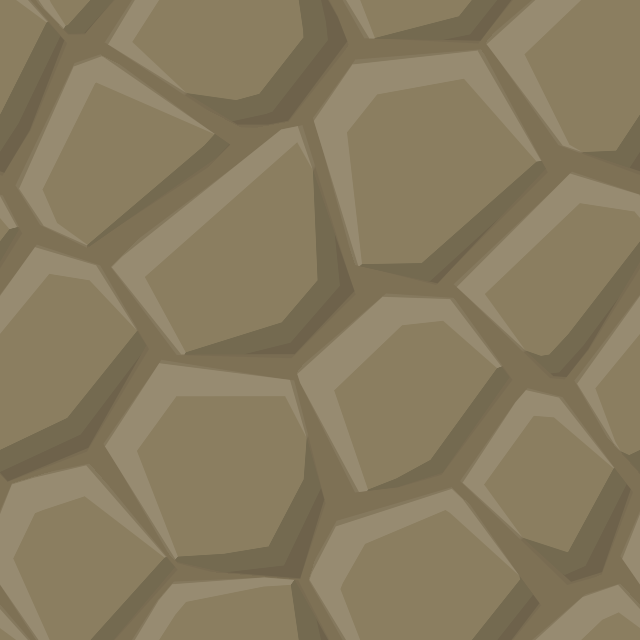
Write a three.js fragment shader that draws this texture.

```glsl
varying vec2 vUv;

const vec2 GRID = vec2(2.0, 6.0);

const vec3 GAP = vec3(0.494, 0.442, 0.335);
const vec3 FACE = vec3(0.545, 0.494, 0.376);
const vec3 LIT = vec3(0.592, 0.545, 0.443);
const vec3 SHADE = vec3(0.453, 0.417, 0.315);
const vec3 DEEP = vec3(0.432, 0.386, 0.295);

vec2 hash2(vec2 p) {
  vec2 q = vec2(dot(p, vec2(12.7, 31.1)), dot(p, vec2(26.9, 18.3)));
  return fract(sin(q + 2.4) * 437.58);
}

// Wrapped cell, rounded to exact whole numbers so that hashes repeat
vec2 wrap(vec2 cell) {
  return floor(mod(cell + 0.5, GRID));
}

// Centre of the stone in a staggered cell; its randomness wraps with the grid
vec2 stoneCentre(vec2 cell) {
  vec2 w = wrap(cell);
  vec2 jitter = (hash2(w) - 0.5) * vec2(0.36, 0.75);
  float stagger = 0.5 * floor(mod(w.y + 0.5, 2.0));
  return (cell + vec2(0.25 + stagger, 0.5) + jitter) / GRID;
}

float inside(float d) {
  return smoothstep(-0.001, 0.001, d);
}

void main() {
  vec2 p = vUv;
  vec2 home = floor(p * GRID);

  // Nearest stone
  vec2 cell = home;
  vec2 centre = vec2(0.0);
  float nearest = 9.0;
  for (int y = -3; y <= 3; y++) {
    for (int x = -1; x <= 1; x++) {
      vec2 c = home + vec2(float(x), float(y));
      vec2 s = stoneCentre(c);
      float d = length(p - s);
      if (d < nearest) {
        nearest = d;
        cell = c;
        centre = s;
      }
    }
  }

  // Each stone has its own inset and a slightly turned light
  vec2 id = wrap(cell);
  vec2 trait = hash2(id + 17.0);
  float lightAngle = 2.4 + 0.6 * (trait.x - 0.5);
  vec2 light = vec2(cos(lightAngle), sin(lightAngle));

  // Cut the stone by tilted lines and bevel each cut by its turn to the light
  float outline = 9.0, rim = 9.0, lit = 9.0, shade = 9.0, deep = 9.0;
  for (int y = -3; y <= 3; y++) {
    for (int x = -1; x <= 1; x++) {
      if (x == 0 && y == 0) continue;
      vec2 offset = vec2(float(x), float(y));
      vec2 other = stoneCentre(cell + offset);
      vec2 rnd = hash2(id * 7.0 + offset);

      vec2 n = normalize(other - centre);
      vec2 fromMid = p - 0.5 * (centre + other);
      float along = dot(fromMid, vec2(-n.y, n.x));
      float bisector = -dot(fromMid, n);
      float cut = bisector - 0.003 - 0.007 * trait.y - 0.013 * rnd.x
                + (rnd.y - 0.5) * 0.38 * along;
      cut = min(cut, bisector - 0.0015);

      // Positive bevels face the light, negative ones fall into shade
      float bevel = 0.012 * dot(n, light) + 0.2 * dot(p - centre, light)
                  + 0.008 + 0.012 * rnd.y;

      outline = min(outline, cut);
      rim = min(rim, cut + max(0.003 + 0.03 * along, 0.0));
      lit = min(lit, cut - max(bevel, 0.0));
      shade = min(shade, cut - max(-2.4 * bevel, 0.0));
      deep = min(deep, cut - max(-1.8 * bevel - 0.03, 0.0));
    }
  }

  // Flat face with its light and shaded facets
  vec3 shadow = mix(DEEP, SHADE, inside(deep));
  vec3 facet = mix(shadow, LIT, inside(shade - lit));
  vec3 stone = mix(facet, FACE, inside(min(lit, shade)));

  // Faint rim in the gap around the stone
  vec3 ground = mix(GAP, facet, 0.3 * inside(rim));
  gl_FragColor = vec4(mix(ground, stone, inside(outline)), 1.0);
}
```
